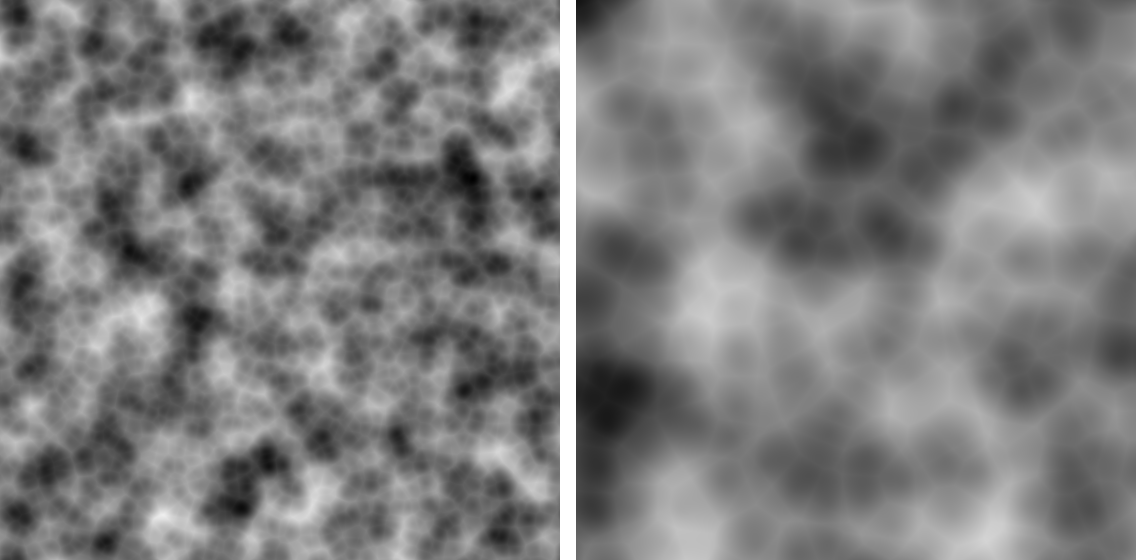
Left, the full canvas; right, a detail of the centre.
Write a three.js fragment shader that draws this texture.

```glsl
// Tiling grey smoke: soft gradient noise gives the large light and dark banks,
// and three octaves of cellular distance add round dark puffs with pale rims.
// Every lattice wraps at a whole number of cells, so all four edges join.

varying vec2 vUv;

const float MEAN_GREY = 0.482;       // average brightness
const float CONTRAST = 1.0;          // overall spread around the mean

const float BANK_CELLS = 4.0;        // coarsest gradient lattice, doubled per octave
const vec3 BANK_WEIGHTS = vec3(0.16, 0.44, 0.28);

const float PUFF_CELLS = 9.0;        // coarsest cellular lattice, doubled per octave
const vec3 PUFF_WEIGHTS = vec3(0.29, 0.25, 0.15);
const float PUFF_MEAN = 0.46;        // average cellular distance
const float PUFF_ROUNDING = 0.012;   // softens the dark centre of each puff

// Two random values from 0 to 1 for a lattice cell
vec2 hash2(vec2 cell) {
  vec3 p = fract(cell.xyx * vec3(0.1031, 0.1030, 0.0973));
  p += dot(p, p.yzx + 33.33);
  return fract((p.xx + p.yz) * p.zy);
}

// Random values that repeat after a whole number of cells
vec2 wrappedHash(vec2 cell, float cells, float seed) {
  return hash2(mod(cell, cells) + seed);
}

// Slope of a random unit gradient at one lattice corner
float cornerSlope(vec2 base, vec2 local, vec2 corner, float cells, float seed) {
  float angle = 6.28319 * wrappedHash(base + corner, cells, seed).x;
  return dot(vec2(cos(angle), sin(angle)), local - corner);
}

// Smooth gradient noise around zero
float gradientNoise(vec2 uv, float cells, float seed) {
  vec2 p = uv * cells;
  vec2 base = floor(p);
  vec2 local = p - base;
  vec2 fade = local * local * local * (local * (local * 6.0 - 15.0) + 10.0);
  float low = mix(cornerSlope(base, local, vec2(0.0, 0.0), cells, seed),
                  cornerSlope(base, local, vec2(1.0, 0.0), cells, seed), fade.x);
  float high = mix(cornerSlope(base, local, vec2(0.0, 1.0), cells, seed),
                   cornerSlope(base, local, vec2(1.0, 1.0), cells, seed), fade.x);
  return mix(low, high, fade.y);
}

// Distance to the nearest scattered point, in cells
float puffDistance(vec2 uv, float cells, float seed) {
  vec2 p = uv * cells;
  vec2 base = floor(p);
  vec2 local = p - base;
  float nearest = 8.0;
  for (int y = -1; y <= 1; y++) {
    for (int x = -1; x <= 1; x++) {
      vec2 neighbour = vec2(float(x), float(y));
      vec2 toPoint = neighbour + wrappedHash(base + neighbour, cells, seed) - local;
      nearest = min(nearest, dot(toPoint, toPoint));
    }
  }
  return sqrt(nearest + PUFF_ROUNDING);
}

void main() {
  float smoke = 0.0;
  float octaveScale = 1.0;

  // Add banks and puffs, octave by octave
  for (int i = 0; i < 3; i++) {
    float seed = 17.0 + 71.0 * float(i);
    float bank = gradientNoise(vUv, BANK_CELLS * octaveScale, seed);
    float puff = puffDistance(vUv, PUFF_CELLS * octaveScale, seed + 307.0) - PUFF_MEAN;
    smoke += BANK_WEIGHTS[i] * bank + PUFF_WEIGHTS[i] * puff;
    octaveScale *= 2.0;
  }

  float grey = clamp(MEAN_GREY + CONTRAST * smoke, 0.0, 1.0);
  gl_FragColor = vec4(vec3(grey), 1.0);
}
```
